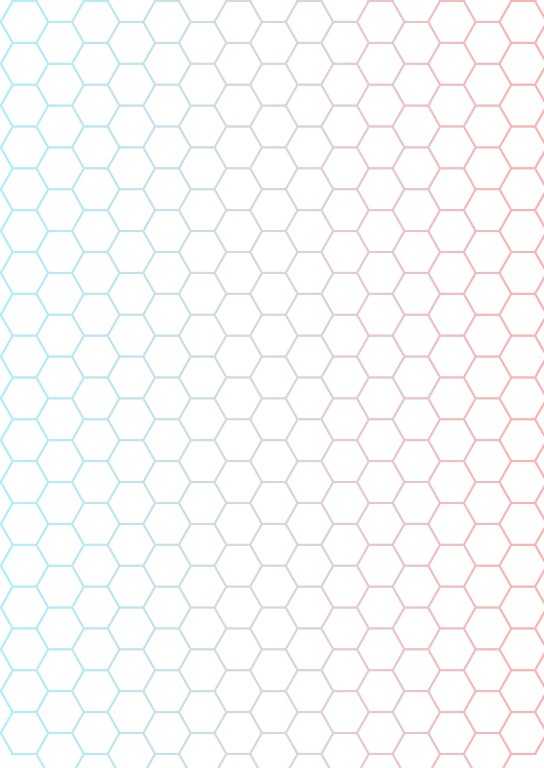
Reproduce this pattern procedurally as a Shadertoy shader.

```glsl
// Honeycomb of thin flat-topped hexagon outlines on white, tinted from cyan
// through grey to coral across the width. Two interleaved rectangular grids
// give the nearest hexagon centre; its edge distance gives the line.

const float COLUMN_STEP = 0.06547;              // unit: canvas width
const float ROW_STEP = 0.07689;
const vec2 FIRST_CENTER = vec2(0.0451, 0.0403); // from the top left
const float LAST_COLUMN = 14.0;
const float ROWS = 18.0;
const float LINE_WIDTH = 0.0041;

const vec3 PAPER = vec3(1.0);
const vec3 CYAN = vec3(0.68, 0.94, 0.98);
const vec3 GREY = vec3(0.85, 0.84, 0.86);
const vec3 CORAL = vec3(0.98, 0.70, 0.70);

const float SQRT3 = 1.7320508;
const float SIDE = COLUMN_STEP * 2.0 / 3.0;

// Distance to the nearest edge of a regular honeycomb
float honeycombEdge(vec2 p) {
    vec2 cell = SIDE * vec2(3.0, SQRT3);
    vec2 evenColumn = mod(p + 0.5 * cell, cell) - 0.5 * cell;
    vec2 oddColumn = mod(p, cell) - 0.5 * cell;
    bool evenIsNearer = dot(evenColumn, evenColumn) < dot(oddColumn, oddColumn);
    vec2 h = abs(evenIsNearer ? evenColumn : oddColumn);
    return 0.5 * SQRT3 * SIDE - max(h.y, dot(h, vec2(0.5 * SQRT3, 0.5)));
}

// Three-stop horizontal tint
vec3 lineTint(float x) {
    vec3 leftHalf = mix(CYAN, GREY, clamp(2.0 * x, 0.0, 1.0));
    return mix(leftHalf, CORAL, clamp(2.0 * x - 1.0, 0.0, 1.0));
}

void mainImage(out vec4 fragColor, in vec2 fragCoord) {
    float pixel = 1.0 / iResolution.x;
    vec2 p = vec2(fragCoord.x, iResolution.y - fragCoord.y) * pixel;
    vec2 q = p - FIRST_CENTER;

    // Rows are slightly taller than in a regular honeycomb
    vec2 regular = vec2(q.x, q.y * SQRT3 * SIDE / ROW_STEP);
    float edge = honeycombEdge(regular) - 0.5 * LINE_WIDTH;
    float ink = 1.0 - smoothstep(-0.5 * pixel, 0.5 * pixel, edge);

    // The outer columns stop after their last full hexagon
    float below = q.y - (ROWS - 0.5) * ROW_STEP - 0.5 * LINE_WIDTH;
    float outside = max(-q.x, q.x - LAST_COLUMN * COLUMN_STEP);
    ink *= 1.0 - smoothstep(-0.5 * pixel, 0.5 * pixel, min(below, outside));

    fragColor = vec4(mix(PAPER, lineTint(p.x), ink), 1.0);
}
```
